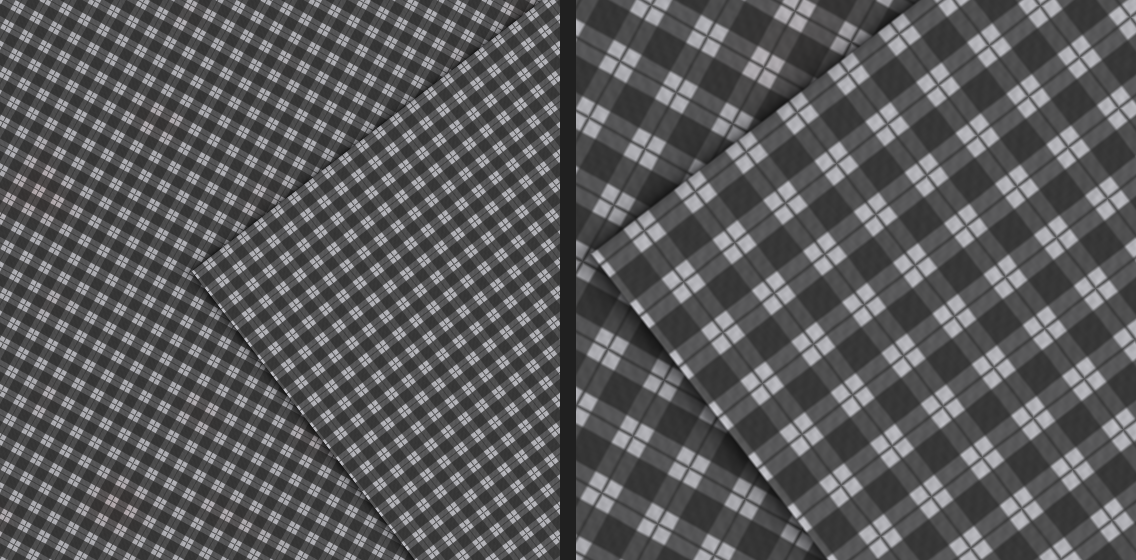
Left: the whole. Right: its middle third, enlarged.
Reproduce this texture procedurally as a three.js fragment shader.

```glsl
#define REPEATS 26.1
#define BAND_HALF 0.245
#define LINE_HALF 0.022
#define SOFT 0.03
#define FOLD_CORNER vec2(0.3425, 0.5156)
#define BACK_ANGLE -0.506
#define FRONT_ANGLE 0.658
#define DARK vec3(0.215, 0.215, 0.215)
#define MID_WARP vec3(0.31, 0.31, 0.312)
#define MID_WEFT vec3(0.345, 0.345, 0.35)
#define LIGHT vec3(0.70, 0.70, 0.72)
#define SHADOW_WIDTH 0.007

varying vec2 vUv;

vec2 hashGradient(vec2 cell) {
  vec2 h = vec2(dot(cell, vec2(127.1, 311.7)), dot(cell, vec2(269.5, 183.3)));
  return fract(sin(h) * 43758.5) * 2.0 - 1.0;
}

float gradientNoise(vec2 p) {
  vec2 i = floor(p);
  vec2 f = fract(p);
  vec2 w = f * f * f * (f * (f * 6.0 - 15.0) + 10.0);
  vec2 e = vec2(1.0, 0.0);
  float low = mix(dot(hashGradient(i), f),
                  dot(hashGradient(i + e), f - e), w.x);
  float high = mix(dot(hashGradient(i + e.yx), f - e.yx),
                   dot(hashGradient(i + 1.0), f - 1.0), w.x);
  return mix(low, high, w.y);
}

// Coverage of a stripe centred on every whole number
vec2 stripe(vec2 p, float halfWidth) {
  vec2 d = abs(fract(p + 0.5) - 0.5);
  return 1.0 - smoothstep(halfWidth - SOFT, halfWidth + SOFT, d);
}

// One square of cloth pattern per unit
vec3 checkedCloth(vec2 p) {
  vec2 wobble = 0.012 * vec2(gradientNoise(p * 2.3), gradientNoise(p * 2.3 + 31.0));
  p += wobble;
  vec2 band = stripe(p, BAND_HALF);
  vec3 color = mix(mix(DARK, MID_WARP, band.x), mix(MID_WEFT, LIGHT, band.x), band.y);

  // Thin dark thread along the middle of each band
  vec2 thread = stripe(p, LINE_HALF);
  color = mix(color, DARK, 0.8 * max(thread.x, thread.y));

  // Twill ribs and uneven yarn
  float twill = sin(6.2832 * 4.0 * (p.x + p.y));
  float yarn = gradientNoise(p * vec2(3.0, 14.0)) + gradientNoise(p * vec2(14.0, 3.0) + 57.0);
  return color * (1.0 + 0.025 * twill + 0.06 * yarn);
}

void main() {
  vec2 fromCorner = vUv - FOLD_CORNER;

  // Lower layer
  vec2 backAxis = vec2(cos(BACK_ANGLE), sin(BACK_ANGLE));
  vec2 back = vec2(dot(fromCorner, backAxis), dot(fromCorner, vec2(-backAxis.y, backAxis.x)));
  vec3 backColor = checkedCloth(back * REPEATS + vec2(0.06, 0.17));
  float warmth = smoothstep(0.1, 0.6, gradientNoise(vUv * 7.0 + 3.0));
  backColor *= mix(vec3(0.97), vec3(1.0, 0.94, 0.93), warmth);

  // Folded upper layer: x along the fold, y down the cut edge
  vec2 frontAxis = vec2(cos(FRONT_ANGLE), sin(FRONT_ANGLE));
  vec2 front = vec2(dot(fromCorner, frontAxis), dot(fromCorner, vec2(frontAxis.y, -frontAxis.x)));
  vec3 frontColor = checkedCloth(front * REPEATS + vec2(0.13, -0.22));

  // Shadow cast outside the upper layer
  vec2 outside = max(-front, 0.0);
  float cutSide = smoothstep(-0.008, 0.008, outside.x - outside.y);
  float strength = mix(0.5, 0.8, cutSide);
  backColor *= 1.0 - strength * exp(-length(outside) / SHADOW_WIDTH);

  // Rounded fold and pale cut rim
  frontColor *= 1.0 - 0.2 * exp(-max(front.y, 0.0) / 0.003);
  frontColor *= 1.0 + 0.12 * exp(-max(front.x, 0.0) / 0.003);

  float upper = smoothstep(-0.001, 0.001, min(front.x, front.y));
  gl_FragColor = vec4(mix(backColor, frontColor, upper), 1.0);
}
```
